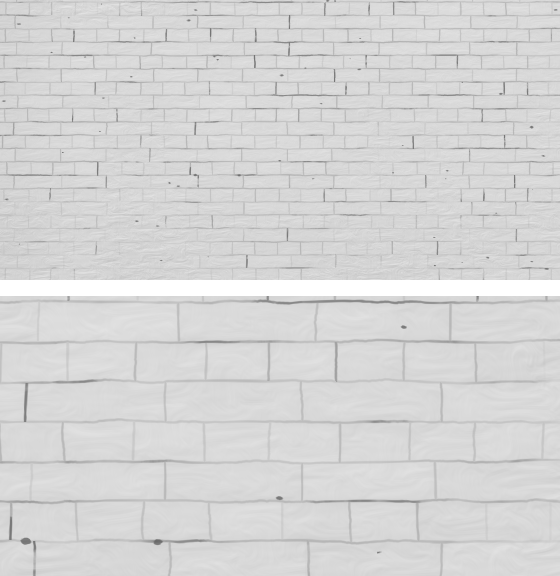
Top: the whole. Bottom: its middle third, enlarged.
Reproduce this texture procedurally as a Shadertoy shader.

```glsl
// White painted brick wall: alternating long and short courses, joints partly filled with paint.
#define ROWS 21.04          // courses over the height
#define BRICK 0.1625        // length of a long brick
#define JOINT 0.0014        // half width of a joint line
#define CREASE 0.007        // half width of the soft groove
#define WOBBLE 0.0028       // unevenness of the joints
#define ROUGHNESS 0.055     // strength of the paint relief
#define PIT_CELLS 13.0      // cells per unit for pits
#define PIT_SHARE 0.16      // share of cells that hold a pit

const vec3 PAINT  = vec3(0.875);
const vec3 SHADE  = vec3(0.80);
const vec3 GROOVE = vec3(0.67);
const vec3 CRACK  = vec3(0.36);

float hash(vec2 p) {
    vec3 q = fract(p.xyx * vec3(0.1031, 0.103, 0.0973));
    q += dot(q, q.yzx + 33.33);
    return fract((q.x + q.y) * q.z);
}

// Layered, rotated sines, roughly -1 to 1
float waves(vec2 p) {
    float sum = 0.0, amp = 0.5;
    for (int i = 0; i < 5; i++) {
        p = mat2(0.8, 0.6, -0.6, 0.8) * p * 1.7 + 3.1;
        p += 0.7 * sin(p.yx * 1.3);
        sum += amp * sin(p.x) * sin(p.y + 1.0);
        amp *= 0.62;
    }
    return sum;
}

// Cellular noise: x = distance to the nearest point, y = hash of its cell
vec2 cells(vec2 p) {
    vec2 base = floor(p), best = vec2(9.0, 0.0);
    for (int y = -1; y <= 1; y++)
    for (int x = -1; x <= 1; x++) {
        vec2 c = base + vec2(x, y);
        vec2 d = c + vec2(hash(c), hash(c + 57.0)) - p;
        float dist = length(d * vec2(0.75, 1.3));
        if (dist < best.x) best = vec2(dist, hash(c + 131.0));
    }
    return best;
}

float line(float dist, float halfWidth, float aa) {
    return 1.0 - smoothstep(max(halfWidth - aa, 0.0), halfWidth + aa, dist);
}

// Height of the paint skin
float relief(vec2 p) {
    return waves(p * vec2(24.0, 42.0)) - 0.35 * cells(p * vec2(38.0, 62.0)).x;
}

void mainImage(out vec4 fragColor, in vec2 fragCoord) {
    vec2 p = fragCoord / iResolution.y;
    float aa = 0.6 / iResolution.y;

    // Thick paint hides joints in patches and along the foot of the wall
    float patches = waves(p * 3.2 + 1.7);
    float filled = smoothstep(-0.1, 0.5, 0.6 * patches + 1.6 * max(0.3 - p.y, -0.1));
    float open = 1.0 - 0.88 * filled;

    // Courses, counted from the top
    vec2 q = p + WOBBLE * vec2(waves(p * 17.0), waves(p * 15.0 + 9.0));
    float r = (1.0 - q.y) * ROWS - 0.16;
    float row = floor(r), bed = floor(r + 0.5);
    float bedDist = abs(r - bed) / ROWS;

    // Upright joints: long bricks in odd courses, short ones in even courses
    float isLong = mod(row, 2.0);
    float len = BRICK * mix(0.5, 1.0, isLong);
    float shift = mix(0.018, 0.058, isLong) + 0.016 * (hash(vec2(row, 4.0)) - 0.5);
    float u = (q.x - shift) / len;
    float joint = floor(u + 0.5);
    vec2 jointId = vec2(joint + 40.0, row + 7.0);
    float sideDist = abs(q.x - shift - joint * len - 0.009 * (hash(jointId) - 0.5));

    // Wear differs along each bed and from joint to joint
    float along = waves(vec2(p.x * 6.0, bed * 7.3));
    float bedWear = open * (0.42 + 0.55 * smoothstep(-0.4, 0.5, along));
    float sideHash = hash(jointId + 83.0);
    float sideWear = open * (0.2 + 0.7 * sideHash);
    float bedCrack = open * smoothstep(0.22, 0.65, along + 0.25 * waves(p * 30.0));
    float sideCrack = open * smoothstep(0.78, 0.9, sideHash)
                    * smoothstep(-0.35, 0.2, waves(p * 21.0 + 5.0));

    // Paint: broad light, tone per brick, relief lit from above
    float tone = 0.28 + 0.16 * patches + 0.3 * smoothstep(0.45, 0.0, p.y)
               + 0.25 * smoothstep(0.3, 0.0, p.x)
               + 0.16 * (hash(vec2(floor(u) + 20.0, row + 3.0)) - 0.5) * open;
    vec3 color = mix(PAINT, SHADE, clamp(tone, 0.0, 1.0));
    float slope = relief(p) - relief(p + vec2(-0.0015, 0.004));
    color += ROUGHNESS * (0.65 + 0.75 * filled) * clamp(slope, -1.2, 0.7);

    // Soft grooves, then thin joint lines and dark open cracks
    float soft = max(bedWear * exp(-bedDist / CREASE), 0.7 * sideWear * exp(-sideDist / CREASE));
    color = mix(color, SHADE, 0.5 * soft);
    float bedLine = line(bedDist, JOINT, aa * 1.5);
    float sideLine = line(sideDist, JOINT, aa * 1.5);
    color = mix(color, GROOVE, max(bedLine * bedWear, sideLine * sideWear));
    color = mix(color, CRACK, 0.7 * max(0.65 * bedLine * bedCrack, sideLine * sideCrack));

    // Scattered small pits with ragged rims
    vec2 pit = cells(q * PIT_CELLS);
    float pitSize = 0.005 * pit.y / PIT_SHARE;
    float pitDist = pit.x / PIT_CELLS + 0.002 * waves(p * 60.0);
    float hole = line(pitDist, pitSize, aa * 1.5) * step(pit.y, PIT_SHARE);
    color = mix(color, CRACK, 0.75 * hole);

    fragColor = vec4(clamp(color, 0.0, 1.0), 1.0);
}
```
